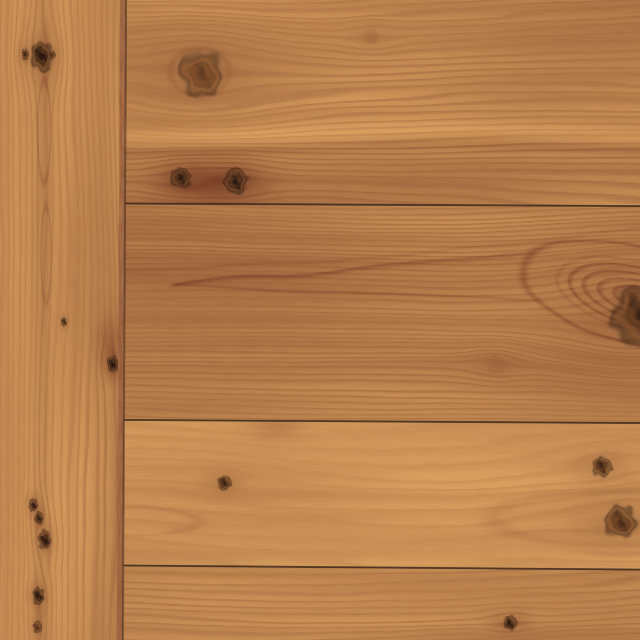
Give the GLSL for this texture, as a Shadertoy shader.

```glsl
// Cedar boards with knots and flowing grain, beside an upright cedar stile.

// Knots: position along the grain, position across it, radius, darkness.
const vec4 BOARD_KNOTS[10] = vec4[10](
    vec4(.316, .884, .030, .42), vec4(.283, .721, .014, .80),
    vec4(.368, .717, .017, .80), vec4(.580, .943, .010, .20),
    vec4(1.00, .505, .038, .62), vec4(.775, .430, .012, .18),
    vec4(.350, .246, .010, .70), vec4(.940, .271, .014, .62),
    vec4(.970, .185, .022, .52), vec4(.797, .026, .010, .80));
const vec4 STILE_KNOTS[10] = vec4[10](
    vec4(.913, .065, .014, .85), vec4(.915, .039, .005, .65),
    vec4(.914, .082, .004, .50), vec4(.431, .176, .008, .85),
    vec4(.497, .100, .004, .70), vec4(.211, .052, .006, .80),
    vec4(.190, .061, .006, .80), vec4(.156, .070, .009, .85),
    vec4(.069, .060, .008, .85), vec4(.020, .058, .006, .50));

vec2 randomGradient(vec2 cell) {
    float angle = 6.2832 * fract(sin(dot(cell, vec2(127.1, 311.7))) * 43758.5);
    return vec2(cos(angle), sin(angle));
}
float gradientNoise(vec2 p) {
    vec2 i = floor(p), f = p - i, u = f * f * (3. - 2. * f), e = vec2(1, 0);
    float low = mix(dot(randomGradient(i), f), dot(randomGradient(i + e), f - e), u.x);
    float high = mix(dot(randomGradient(i + e.yx), f - e.yx),
                     dot(randomGradient(i + 1.), f - 1.), u.x);
    return mix(low, high, u.y);
}
float softLine(float offset, float width) {
    float d = offset / width;
    return exp(-d * d);
}
// Slow darkening through each ring, then a quick return to pale wood.
float growthRing(float phase) {
    float f = fract(phase);
    return smoothstep(.35, .8, f) * (1. - smoothstep(.8, 1., f));
}
float stain(vec2 p, vec2 centre, vec2 size) {
    return softLine(length((p - centre) / size), 1.);
}
float lensLine(vec2 p, vec2 centre, vec2 size) {
    return softLine(length((p - centre) / size) - 1., .12);
}
vec3 seamHeights(float x) {
    return vec3(.683, .345, .118) - vec3(.005, .006, .008) * x;
}
float boardIndex(vec2 p) {
    return dot(step(vec3(p.y), seamHeights(p.x)), vec3(1));
}
// Pointed flame and nested rings on the second board.
float flameFigure(vec2 p, float wobble) {
    float t = clamp((p.x - .267) / .733, 0., 1.);
    float upper = p.y - .555 - .067 * t - .004 * (sin(t * 16.) * (1. - t) + wobble);
    float lower = p.y - .555 + .011 * smoothstep(0., .3, t) + .03 * t * t * t;
    float flame = softLine(upper, upper > 0. ? .002 : .005) + .7 * softLine(lower, .0024);
    flame *= smoothstep(.26, .28, p.x) * (1. - smoothstep(.80, .87, p.x));
    vec2 d = p - vec2(1., .535);
    float level = length(vec2(d.x / .186, (d.y + .22 * d.x) / .078)) + wobble * .08;
    float rings = growthRing(level * 8.) * (1. - smoothstep(.66, .76, level));
    return flame + rings + softLine(level - 1., .035);
}
void mainImage(out vec4 fragColor, in vec2 fragCoord) {
    vec2 p = fragCoord / iResolution.xy;
    float pixel = 1. / iResolution.y, edge = .192 + .005 * p.y;
    bool stile = p.x < edge;
    vec2 q = stile ? p.yx : p;
    float board = stile ? 4. : boardIndex(p);

    // Knots bend the grain and carry a soft, cracked heart with a dark rim.
    float across = q.y, halo = 0., rim = 1.;
    vec4 heart = vec4(0);
    for (int i = 0; i < 10; i++) {
        vec4 knot = stile ? STILE_KNOTS[i] : BOARD_KNOTS[i];
        if (!stile && boardIndex(knot.xy) != board) continue;
        vec2 d = (q - knot.xy) / knot.z;
        across -= .75 * d.y * knot.z * stain(d, vec2(0), vec2(4., 2.3));
        halo += knot.w * stain(d, vec2(0), vec2(3., 1.9));
        d.x *= stile ? .65 : 1.;
        float r = length(d) + .45 * gradientNoise(d * 1.4 + float(i) * 7.);
        float crack = softLine(d.x + .4 * d.y + .5 * gradientNoise(d * 2.), .2);
        float depth = knot.w * (1.1 - .6 * r + .12 * sin(r * 13.) + .3 * crack);
        vec3 tint = mix(vec3(.62, .38, .19), vec3(.17, .10, .07), clamp(depth, 0., 1.));
        float strength = min(1., knot.w * knot.w * 5.);
        heart = mix(heart, vec4(tint, 1), strength * (1. - smoothstep(.5, 1.2, r)));
        rim *= 1. - .3 * strength * softLine(r - 1., .16);
    }
    float drift = gradientNoise(vec2(q.x * 1.4, across * 9.) + board * 17.3);
    float wobble = gradientNoise(q * vec2(9., 14.) + board * 5.);
    float streak = gradientNoise(vec2(q.x * 2., across * 55.) + board * 31.);
    float fibre = gradientNoise(vec2(q.x * 35., across * 330.));
    float patchy = gradientNoise(q * vec2(2.5, 7.) + board * 9.7);

    // Board tone, ring density and contrast, then stains and bold figures.
    vec3 wood = vec3(.60, 85., .26);
    float figure = 0.;
    if (board == 0.) {
        float level = p.y + .006 * sin(p.x * 7.) + .008 * drift;
        figure = .28 * softLine(level - .767, .009) - .34 * softLine(level - .793, .014)
            + .10 * (1. - smoothstep(.74, .77, level))
            + .16 * lensLine(p, vec2(.312, .888), vec2(.046, .037))
            + .36 * stain(p, vec2(.325, .712), vec2(.065, .040));
    } else if (board == 1.) {
        wood = vec3(.47, 120., .23);
        figure = .40 * flameFigure(p, wobble)
            + .16 * softLine(p.y - .575 - .07 * p.x * p.x - .006 * wobble, .003);
    } else if (board == 2.) {
        wood = vec3(.90, 45., .16);
        figure = .36 * stain(p, vec2(.43, .335), vec2(.045, .022))
            + .18 * lensLine(p, vec2(.20, .185), vec2(.11, .022))
            + .18 * lensLine(p, vec2(.96, .19), vec2(.19, .042))
            + .12 * stain(p, vec2(.93, .18), vec2(.12, .035));
    } else if (board == 4.) {
        wood = vec3(.84 - 2.2 * max(q.y - .085, 0.), 95., .24);
        figure = .26 * softLine(p.x - .066 - .006 * drift, .014)
            + .28 * lensLine(p, vec2(.072, .603), vec2(.008, .075))
            + .28 * lensLine(p, vec2(.069, .795), vec2(.010, .080))
            + .40 * stain(p, vec2(.170, .465), vec2(.020, .040));
    }
    float ring = growthRing(across * wood.y + drift * 3.2 + streak * .7 + wobble * .2);
    float tone = wood.x - wood.z * (ring - .3) * (.8 + streak + patchy) - figure
        + .28 * drift + .20 * streak + .08 * fibre + .2 * patchy - .45 * halo;
    vec3 colour = mix(vec3(.58, .355, .215), vec3(.81, .585, .35), clamp(tone, -.5, 1.15));
    colour = (colour * (1. - heart.a) + heart.rgb) * rim;

    // Stile edge strip and dark joints.
    float strip = stile ? smoothstep(edge - .011, edge - .008, p.x) : 0.;
    colour = mix(colour, vec3(.58, .36, .24) + .08 * fibre, strip * .7);
    vec3 gaps = abs(p.y - seamHeights(p.x));
    float gap = stile ? 1. : min(gaps.x, min(gaps.y, gaps.z));
    float joint = .8 * (1. - smoothstep(.0004, .0009 + pixel, gap));
    float side = .5 * (1. - smoothstep(.0004, .001 + pixel, abs(p.x - edge)));
    fragColor = vec4(mix(colour, vec3(.20, .13, .09), max(joint, side)), 1.);
}
```
